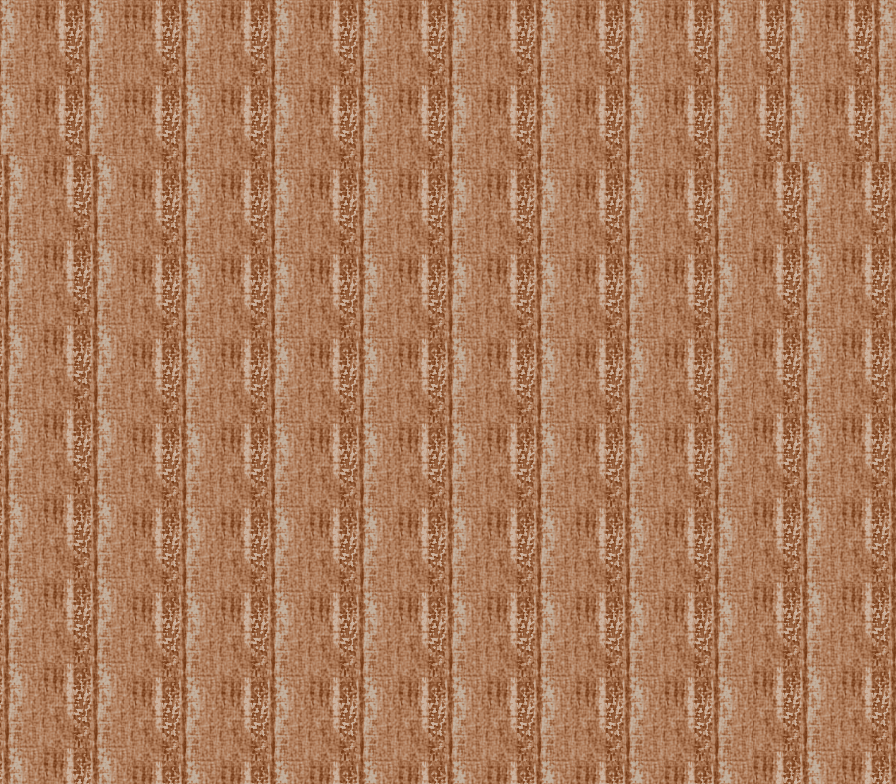
Reproduce this texture procedurally as a Shadertoy shader.

```glsl
// Weathered rust-brown planks with flaking pale paint, tiled in columns over a woven grain.

vec2 gradientAt(vec2 cell, vec2 period, float seed) {
    cell = mod(cell, period);
    float a = 6.2832 * fract(sin(dot(cell, vec2(12.99, 78.23)) + seed * 3.7) * 4375.85);
    return vec2(cos(a), sin(a));
}

// Gradient noise that wraps after one tile; roughly -0.7 to 0.7
float tileNoise(vec2 tile, vec2 period, float seed) {
    vec2 p = tile * period, i = floor(p), f = p - i;
    vec2 w = f * f * f * (f * (f * 6.0 - 15.0) + 10.0), e = vec2(1, 0);
    float bottom = mix(dot(gradientAt(i, period, seed), f),
                       dot(gradientAt(i + e.xy, period, seed), f - e.xy), w.x);
    float top = mix(dot(gradientAt(i + e.yx, period, seed), f - e.yx),
                    dot(gradientAt(i + e.xx, period, seed), f - e.xx), w.x);
    return mix(bottom, top, w.y);
}

float band(float x, float a, float b, float soft) {
    return smoothstep(a - soft, a + soft, x) - smoothstep(b - soft, b + soft, x);
}

void mainImage(out vec4 fragColor, in vec2 fragCoord) {
    vec2 uv = fragCoord / iResolution.xy;
    uv.y = 1.0 - uv.y;

    // Tile grid, with slipped sheets along both sides
    vec2 grid = uv * vec2(10.1, 9.27) - vec2(0.07, 0.0);
    float left = step(uv.x, 0.145), right = step(0.84, uv.x);
    float upper = step(uv.y, 0.198 * left + 0.206 * right);
    grid += mix(vec2(0.0, 0.16 * left + 0.12 * right),
                vec2(0.09 * left + 0.19 * right, 0.0), upper);
    vec2 t = fract(grid);

    // Grain at several scales
    float streak = tileNoise(t, vec2(24, 2), 1.0);
    float blotch = tileNoise(t, vec2(8, 6), 2.0);
    float patches = tileNoise(t, vec2(15, 11), 3.0);
    float grain = tileNoise(t, vec2(37, 33), 4.0);
    float fibre = tileNoise(t, vec2(41, 8), 5.0);
    float weft = tileNoise(t, vec2(9, 39), 6.0);
    float flake = tileNoise(t, vec2(24, 16), 7.0) + 0.5 * weft + 0.4 * grain;

    // Ragged outlines for the painted parts
    float u = t.x + 0.012 * patches + 0.012 * grain;
    float v = t.y + 0.16 * fibre + 0.06 * patches;
    float tone = 0.53 + 0.22 * streak + 0.16 * blotch + 0.2 * patches
               + 0.36 * grain + 0.3 * fibre + 0.2 * weft;

    // Pale weathered paint beside the joint, with thin scraped lines further along
    float greyPaint = band(u, 0.035, 0.18, 0.015) * (0.85 - 0.45 * t.y);
    greyPaint *= smoothstep(-0.35, 0.15, flake + 0.5 * streak);
    float scrapes = band(u, 0.22, 0.245, 0.012) + band(u, 0.33, 0.36, 0.012);
    tone += 0.36 * greyPaint + 0.2 * scrapes * band(v, 0.0, 0.5, 0.1);

    // Short dark strokes hanging from the top of each tile
    float strokes = band(u, 0.43, 0.47, 0.012) + band(u, 0.53, 0.57, 0.012)
                  + band(u, 0.59, 0.65, 0.012);
    tone -= 0.26 * strokes * band(v, 0.02, 0.34, 0.05) * (1.0 + 1.5 * patches);
    tone -= 0.22 * smoothstep(0.1, 0.35, blotch + 0.4 * patches) * band(u, 0.25, 0.7, 0.06);

    // Bare dark column with a pale strip at its left
    float strip = band(u, 0.69, 0.75, 0.01) * band(v, 0.02, 0.64, 0.04);
    float column = band(u, 0.76, 0.95, 0.012) * band(v, 0.02, 0.95, 0.04);
    float bare = column * smoothstep(-0.3, 0.1, blotch + patches + 0.12);
    float chips = smoothstep(-0.02, 0.2, flake) * band(v, 0.22, 0.74, 0.06);
    tone += 0.34 * strip * (1.0 + flake) - 0.34 * bare;
    tone += 0.6 * column * max(chips, 0.6 * smoothstep(0.15, 0.35, flake));
    tone += 0.2 * band(u, 0.95, 0.975, 0.008) * band(v, 0.0, 0.7, 0.1);

    // Broken dark upright joint and faint cross joint
    float joint = abs(fract(t.x + 0.5) - 0.5) + 0.02 * patches;
    float worn = smoothstep(-0.35, 0.15, blotch + flake + 0.1);
    tone -= 0.38 * (1.0 - smoothstep(0.014, 0.03, joint)) * mix(0.4, 1.0, worn);
    float crossJoint = abs(fract(t.y + 0.5) - 0.5);
    tone -= 0.16 * (1.0 - smoothstep(0.006, 0.02, crossJoint)) * smoothstep(-0.2, 0.2, patches);

    // Rust, bare wood, chalky paint
    vec3 color = mix(vec3(0.46, 0.23, 0.09), vec3(0.69, 0.49, 0.355), clamp(tone * 2.0, 0.0, 1.0));
    color = mix(color, vec3(0.80, 0.70, 0.62), clamp(tone * 2.0 - 1.0, 0.0, 1.0));
    color = mix(color, vec3(0.70, 0.67, 0.61), 0.45 * greyPaint * smoothstep(0.4, 0.8, tone));
    fragColor = vec4(color, 1.0);
}
```
